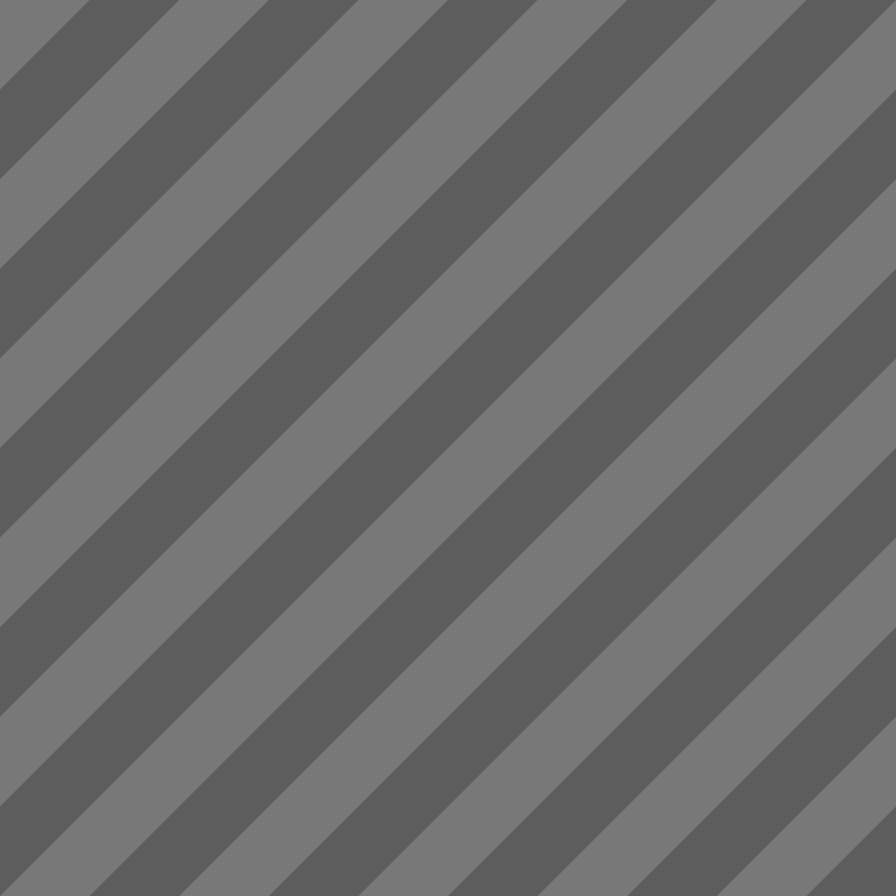
Give the GLSL for this pattern, as a WebGL 2 fragment shader.

```glsl
#version 300 es
precision highp float;
// Flat diagonal stripes in two greys, rising from lower left to upper right.
// A periodic distance to the light band gives smooth edges; a whole number
// of repeats along both axes makes the tile seamless.

#define REPEATS 5.0
#define LIGHT_SHARE 0.5
#define LIGHT_GREY vec3(0.472)
#define DARK_GREY vec3(0.365)

uniform vec2 u_resolution;
out vec4 fragColor;

// Signed distance to the nearest light band, in canvas units; negative inside.
float bandDistance(vec2 uv) {
    float phase = REPEATS * (uv.x - uv.y) - 0.5 * LIGHT_SHARE;
    float fromCentre = abs(fract(phase + 0.5) - 0.5);
    return (fromCentre - 0.5 * LIGHT_SHARE) / (REPEATS * sqrt(2.0));
}

void main() {
    vec2 uv = gl_FragCoord.xy / u_resolution;

    // Edge softness of about one pixel
    float halfPixel = 0.5 / min(u_resolution.x, u_resolution.y);
    float light = 1.0 - smoothstep(-halfPixel, halfPixel, bandDistance(uv));

    fragColor = vec4(mix(DARK_GREY, LIGHT_GREY, light), 1.0);
}
```
